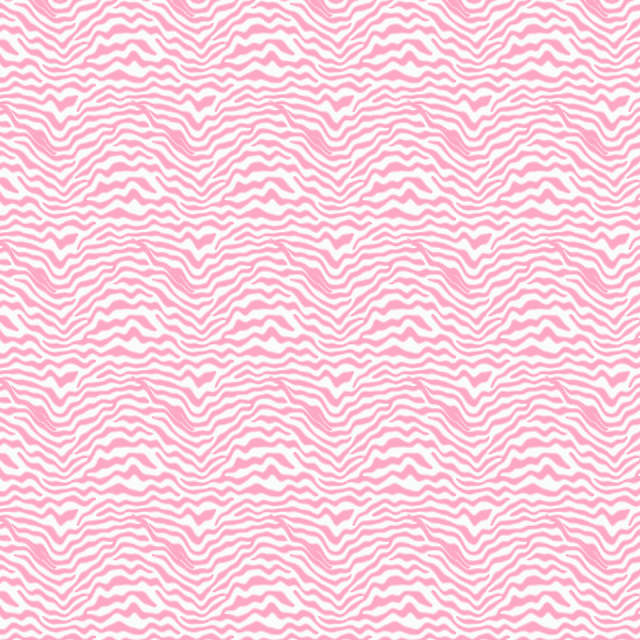
This pattern is drawn by a Shadertoy shader. Its source:

```glsl
// Pink and white zebra hide: one square tile of wavy stripes, repeated across and down.
// A stripe phase sags into a sharp valley and arches over a crest; pinches gather
// the stripes, layered sines make them waver and phase dislocations fork them.

#define REPEATS 4.64                 // tiles across and down
#define ORIGIN vec2(0.095, 0.154)    // valley line and crest node, from upper left
#define STRIPES 12.0                 // stripes per tile
#define SAG 0.095                    // mean depth of the valleys
#define SAG_SWING 0.05               // change of depth down the tile
#define WOBBLE 0.012                 // waviness of the stripes
#define TAPER 0.2                    // variation of stripe width
#define FORKS 9                      // pairs of forks per tile
#define FORK_GAP 0.06                // half distance within a pair
#define EDGE 0.0029                  // half width of the soft edge
#define PINK vec3(0.99, 0.66, 0.77)
#define WHITE vec3(0.98, 0.99, 0.99)

const float PI = 3.14159265;
const float TAU = 6.2831853;

float hash(float n) { return fract(sin(n * 127.1 + 3.7) * 437.58); }

// Shortest offset on the repeating tile
vec2 wrapped(vec2 d) { return fract(d + 0.5) - 0.5; }

// Gathers stripes around a centre
float pinch(vec2 p, vec2 centre, float strength) {
    vec2 d = wrapped(p - centre);
    vec2 q = d * vec2(6.0, 7.0);
    return strength * d.y * exp(-dot(q, q));
}

// Angle around a point that repeats along x: the argument of sin(PI * z)
float vortex(vec2 d) {
    vec2 a = d * PI;
    return atan(cos(a.x) * sinh(a.y), sin(a.x) * cosh(a.y));
}

// Opposed vortices, each of which splits one stripe in two
float forks(vec2 p) {
    float angle = 0.0;
    for (int i = 0; i < FORKS; i++) {
        float n = float(i);
        float side = mod(n, 2.0);
        vec2 centre = vec2(0.25 + 0.5 * side + 0.36 * (hash(n) - 0.5),
                           (n + 0.7 * hash(n + 20.0)) / float(FORKS));
        vec2 d = wrapped(p - centre);
        vec2 gap = vec2(0.0, FORK_GAP);
        angle += (1.0 - 2.0 * side) * (vortex(d - gap) - vortex(d + gap));
    }
    return angle;
}

// Layered sines with whole frequencies, so the tile closes on itself
float ripple(vec2 p) {
    float sum = 0.0;
    for (int i = 1; i <= 4; i++) {
        float n = float(i);
        float tilt = (1.0 + mod(n, 3.0)) * (mod(n, 2.0) * 2.0 - 1.0);
        sum += sin(TAU * (dot(vec2(2.0 * n + 1.0, tilt), p) + hash(n + 40.0))) / sqrt(n);
    }
    return sum;
}

// Long diagonal stripe from the crest node down to the valley
float diagonal(vec2 p, float bend) {
    vec2 a = vec2(0.52, 0.02);
    vec2 along = vec2(0.44, 0.38);
    vec2 d = fract(p) - a + vec2(0.0, bend);
    float t = clamp(dot(d, along) / dot(along, along), 0.0, 1.0);
    float halfWidth = 0.02 * sqrt(t * (1.0 - t)) + 0.008;
    return (halfWidth - length(d - along * t)) * TAU * STRIPES;
}

// Stripe wave: positive inside the pink
float stripes(vec2 p) {
    float crease = sin(PI * p.x);
    float profile = 1.0 - 2.0 * sqrt(crease * crease + 0.003);
    float sag = SAG + SAG_SWING * cos(TAU * (p.y - 0.38));
    float bend = WOBBLE * ripple(p);
    float height = p.y - sag * profile + bend;
    height += pinch(p, vec2(0.5, 0.0), 0.5);
    height += pinch(p, vec2(0.0, 0.81), 0.45);
    float taper = sin(TAU * (4.0 * p.x + 3.0 * p.y)) + sin(TAU * (3.0 * p.x - 5.0 * p.y + 0.3));
    float wave = sin(TAU * STRIPES * height + forks(p)) + TAPER * taper - 0.04;
    return max(wave, diagonal(p, bend));
}

void mainImage(out vec4 fragColor, in vec2 fragCoord) {
    vec2 uv = fragCoord / iResolution.xy;
    vec2 p = (vec2(uv.x, 1.0 - uv.y) - ORIGIN) * REPEATS;

    // Edge softness is held constant on the canvas
    float wave = stripes(p);
    float slope = length(vec2(dFdx(wave), dFdy(wave))) * iResolution.y;
    float soft = clamp(EDGE * slope, 0.05, 1.2);

    float ink = smoothstep(-soft, soft, wave);
    fragColor = vec4(mix(WHITE, PINK, ink), 1.0);
}
```
